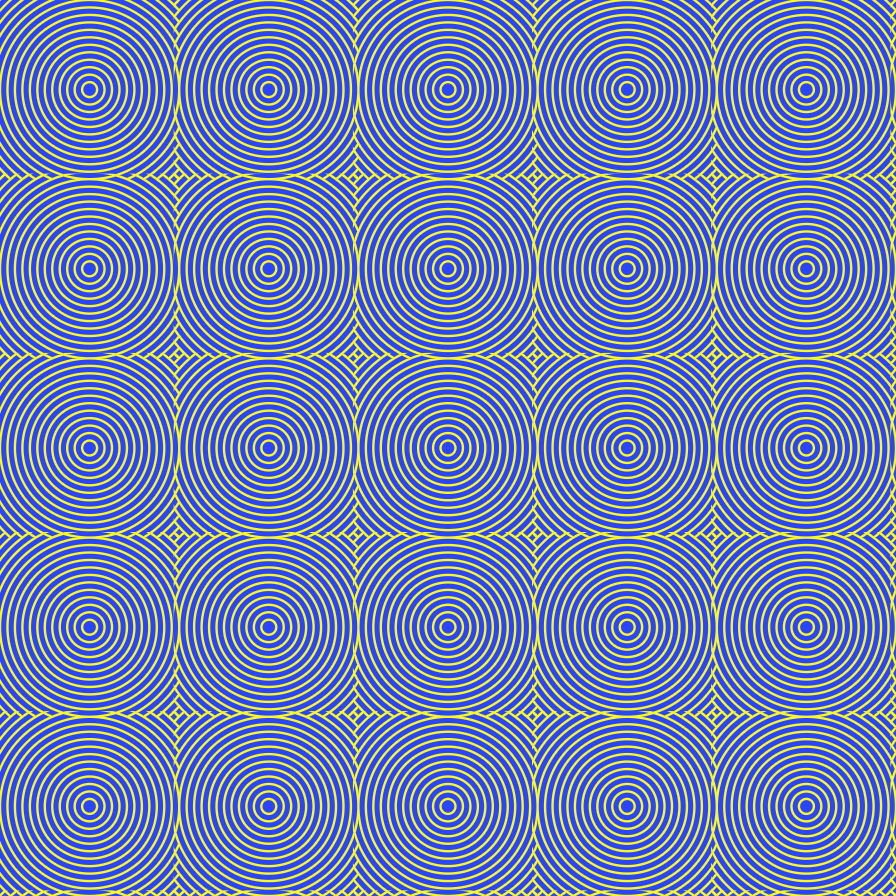
Reproduce this pattern procedurally as a three.js fragment shader.

```glsl
// Draws a square grid of concentric yellow rings on a blue ground.
// Each tile reaches a little past its left and top edges, so that rings of
// neighbouring tiles cross there in narrow zigzag seams.

varying vec2 vUv;

const float REPEATS = 5.0;              // tiles across and down
const float RING_STEP = 1.0 / 24.0;     // ring spacing, in tile widths
const float LINE_WIDTH = 0.32 * RING_STEP;
const float OVERLAP = 0.75 * RING_STEP; // reach into the left and upper tiles
const vec3 GROUND = vec3(0.17, 0.27, 1.0);
const vec3 LINE = vec3(0.98, 0.98, 0.11);

// Coverage of the rings at a given offset from their centre
float rings(vec2 offset, float pixel) {
  float radius = length(offset);
  float nearest = max(1.0, floor(radius / RING_STEP + 0.5)) * RING_STEP;
  float edge = 0.5 * LINE_WIDTH - abs(radius - nearest);
  return clamp(edge / pixel + 0.5, 0.0, 1.0);
}

void main() {
  vec2 grid = vUv * REPEATS;
  vec2 cell = fract(grid);
  float pixel = max(fwidth(grid.x), fwidth(grid.y));

  // Strips that the right and lower neighbours also cover
  vec2 strip = vec2(
    smoothstep(-0.5, 0.5, (cell.x - 1.0 + OVERLAP) / pixel),
    smoothstep(-0.5, 0.5, (OVERLAP - cell.y) / pixel));

  // Union of the rings of this tile and those neighbours
  float ink = 0.0;
  for (int i = 0; i < 2; i++) {
    for (int j = 0; j < 2; j++) {
      vec2 neighbour = vec2(float(i), float(j));
      vec2 centre = vec2(0.5) + neighbour * vec2(1.0, -1.0);
      vec2 reach = mix(vec2(1.0), strip, neighbour);
      ink = max(ink, rings(cell - centre, pixel) * reach.x * reach.y);
    }
  }

  gl_FragColor = vec4(mix(GROUND, LINE, ink), 1.0);
}
```
